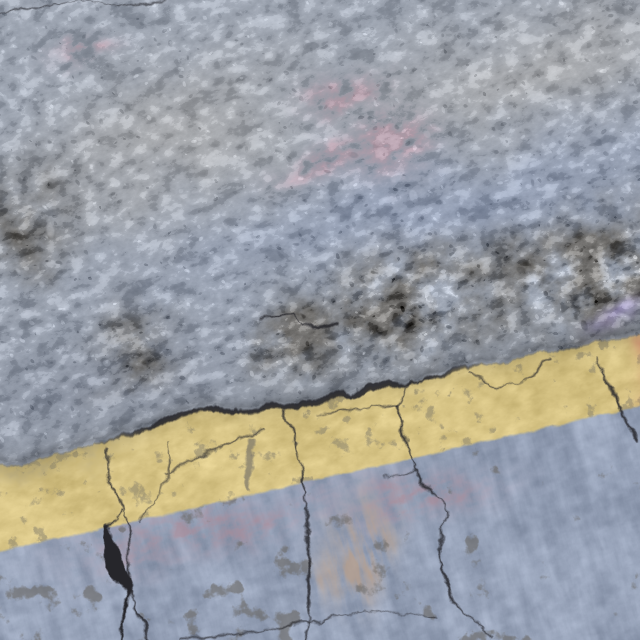
Reproduce this texture procedurally as a WebGL 1 fragment shader.

```glsl
precision highp float;
uniform vec2 u_resolution;

#define ROAD vec3(.615, .645, .695)
#define PAVEMENT vec3(.585, .63, .715)
#define PAINT vec3(.84, .765, .52)
#define DIRT vec3(.41, .4, .385)
#define CRACK vec3(.15, .15, .17)
#define ROSE vec3(.66, .53, .58)
#define GRAIN .26
#define CRACK_WIDTH .0017
#define CHIP_DENSITY .6

float hash(vec2 p) {
  vec3 q = fract(p.xyx * .1031);
  q += dot(q, q.yzx + 33.33);
  return fract((q.x + q.y) * q.z);
}

float noise(vec2 p) {
  vec2 i = floor(p), f = fract(p), e = vec2(1, 0);
  f = f * f * (3. - 2. * f);
  return mix(mix(hash(i), hash(i + e), f.x), mix(hash(i + e.yx), hash(i + 1.), f.x), f.y);
}

float fbm(vec2 p) {
  float sum = 0., amp = .5;
  for (int i = 0; i < 5; i++) {
    sum += amp * noise(p);
    p = mat2(1.6, 1.2, -1.2, 1.6) * p + 17.3;
    amp *= .5;
  }
  return sum;
}

// Soft elliptical stain, leaning along the kerb
float stain(vec2 p, float x, float y, float rx, float ry) {
  vec2 d = p - vec2(x, y);
  d.y -= .22 * d.x;
  d /= vec2(rx, ry);
  return exp(-dot(d, d));
}

float segment(vec2 p, vec2 a, vec2 b) {
  vec2 d = b - a;
  return length(p - a - d * clamp(dot(p - a, d) / dot(d, d), 0., 1.));
}

// Distance to a line through four points
float path(vec2 p, vec4 s, vec4 t) {
  return min(segment(p, s.xy, s.zw), min(segment(p, s.zw, t.xy), segment(p, t.xy, t.zw)));
}

float ink(float dist, float width) {
  float soft = .0014 + .7 / u_resolution.y;
  return 1. - smoothstep(width - soft, width + soft, dist);
}

// Scattered angular chips: x = coverage, y = brightness
vec2 chips(vec2 p) {
  vec2 cell = floor(p), result = vec2(0);
  for (int j = -1; j <= 1; j++) for (int i = -1; i <= 1; i++) {
    vec2 id = cell + vec2(i, j);
    float turn = 2.4 * hash(id + 7.) - 1.5, c = cos(turn), s = sin(turn);
    vec2 d = mat2(c, -s, s, c) * (p - id - vec2(hash(id + 3.), hash(id + 19.)));
    d.y *= 1.7;
    float r = length(d) + .3 * noise(p * 3.), size = .25 + .3 * hash(id + 11.);
    float cover = (1. - smoothstep(size * .6, size, r)) * step(hash(id + 29.), CHIP_DENSITY);
    if (cover > result.x) result = vec2(cover, hash(id + 41.));
  }
  return result;
}

vec3 road(vec2 p, vec2 w, float grain) {
  vec3 c = mix(ROAD, vec3(.57, .62, .72), .7 * stain(w, .72, .69, .45, .085));
  c = mix(c, vec3(.67), .7 * max(stain(w, .27, .78, .22, .12), stain(w, .85, .9, .3, .1)));
  c = mix(c, vec3(.53, .56, .62), .6 * stain(w, .15, .4, .25, .09));
  float red = stain(w, .61, .77, .05, .045) + stain(w, .5, .75, .06, .025)
    + stain(w, .54, .85, .05, .025) + stain(w, .13, .91, .05, .015);
  c = mix(c, ROSE, clamp(red * (.45 + 2.5 * grain), 0., .7));
  float dirt = stain(w, .63, .51, .13, .075) + stain(w, .95, .58, .16, .085)
    + .65 * (stain(w, .44, .46, .05, .05) + stain(w, .21, .46, .06, .07) + stain(w, .03, .64, .09, .08));
  c = mix(c, DIRT, clamp(dirt * (3. * fbm(p * 24.) - .6), 0., .9));
  c = mix(c, vec3(.57, .53, .72), .7 * stain(w, .97, .51, .04, .02));
  vec2 fine = chips(p * 62.), coarse = chips(p * 30. + 5.);
  float flake = sign(grain) * smoothstep(.1, .18, abs(grain));
  c += (GRAIN * grain + .045 * flake) * (1. + dirt) + (fine.y - .54) * fine.x * (.24 + .2 * dirt);
  return c + (coarse.y - .5) * coarse.x * (.12 + .3 * min(dirt, 1.));
}

vec3 pavement(vec2 p, vec2 w, float grain) {
  float streak = fbm(vec2(55. * p.x + 16. * p.y, 14. * p.y - 3. * p.x)) - .48;
  vec3 c = PAVEMENT + .18 * streak + .12 * grain;
  float pink = stain(w, .34, .18, .16, .035) + stain(w, .66, .21, .09, .03);
  c = mix(c, ROSE, clamp(pink * (.4 + 2. * grain), 0., .65));
  float rust = stain(w, .56, .14, .045, .055);
  c = mix(c, vec3(.72, .61, .52), clamp(rust * (.5 + 3. * streak), 0., .7));
  return mix(c, DIRT, .6 * smoothstep(.66, .76, fbm(p * 27.)));
}

void main() {
  vec2 p = gl_FragCoord.xy / u_resolution;
  vec2 w = p + .09 * (vec2(fbm(p * 12.), fbm(p * 12. + 31.)) - .48);
  vec2 k = p + .022 * (vec2(fbm(p * 40.), fbm(p * 40. + 9.)) - .48);
  float grain = fbm(vec2(50. * p.x, 72. * p.y - 14. * p.x)) - .48, blur = .002 + .7 / u_resolution.y;

  // Painted kerb between road and pavement
  float bump = (p.x - .28) / .08;
  float top = p.y - .259 - .21 * p.x - .022 * exp(-bump * bump) - .024 * fbm(vec2(p.x * 38., 3));
  float bottom = p.y - .134 - .227 * p.x - .008 * fbm(p * 48.);
  vec3 paint = PAINT + .16 * grain + .12 * (fbm(p * 13.) - .48);
  float worn = smoothstep(.62, .76, fbm(p * 52.)) + stain(w, .08, .28, .1, .018) * (.5 + 2. * grain);
  paint = mix(paint, vec3(.56, .53, .43), .6 * clamp(worn, 0., 1.));
  paint = mix(paint, vec3(.8, .56, .44), stain(w, 1., .43, .025, .04));
  paint = mix(paint, DIRT, .6 * ink(segment(k, vec2(.391, .315), vec2(.386, .24)), .004));
  vec3 color = mix(pavement(p, w, grain), paint, smoothstep(-blur, blur, bottom));
  color = mix(color, road(p, w, grain), smoothstep(-blur, blur, top));

  // Shadowed gap along the upper edge
  float gap = smoothstep(.12, .25, p.x) * (1. - smoothstep(.65, .8, p.x));
  color *= 1. - .25 * exp(-abs(top - .008) * 80.);
  color = mix(color, CRACK, (.2 + .7 * gap) * ink(abs(top), .009 * gap * fbm(p * 38.)));

  // Main cracks
  float d = path(k, vec4(.443, .36, .471, .284), vec4(.484, .154, .481, 0));
  d = min(d, path(k, vec4(.618, .37, .648, .277), vec4(.658, .247, .697, .212)));
  d = min(d, path(k, vec4(.697, .212, .687, .128), vec4(.71, .056, .77, 0)));
  d = min(d, path(k, vec4(.167, .3, .169, .245), vec4(.198, .203, .165, .177)));
  d = min(d, path(k, vec4(.198, .203, .205, .165), vec4(.202, .08, .232, 0)));
  d = min(d, path(k, vec4(.93, .44, .966, .375), vec4(.98, .345, 1, .31)));
  d = min(d, path(k, vec4(.404, .505, .456, .508), vec4(.475, .49, .527, .495)));
  color = mix(color, CRACK, .85 * ink(d, CRACK_WIDTH * (.2 + 1.8 * noise(p * 32.))));
  d = path(k, vec4(.165, .177, .176, .115), vec4(.202, .08, .19, 0));
  color = mix(color, CRACK, ink(d, .002 + .022 * noise(p * 45.) * stain(p, .185, .125, .04, .05)));

  // Hairline branches
  d = path(k, vec4(.267, .31, .262, .255), vec4(.24, .21, .22, .186));
  d = min(d, segment(k, vec2(.26, .262), vec2(.404, .33)));
  d = min(d, path(k, vec4(.5, .35, .56, .362), vec4(.618, .37, .64, .407)));
  d = min(d, path(k, vec4(.28, 0, .43, .017), vec4(.56, .045, .68, .036)));
  d = min(d, path(k, vec4(.73, .42, .77, .4), vec4(.81, .397, .86, .44)));
  d = min(d, path(k, vec4(0, .977, .08, .993), vec4(.16, .994, .26, 1)));
  d = min(d, segment(k, vec2(.65, .267), vec2(.6, .255)));
  color = mix(color, CRACK, .65 * ink(d, CRACK_WIDTH * 1.4 * noise(p * 26.)));
  gl_FragColor = vec4(color, 1);
}
```
